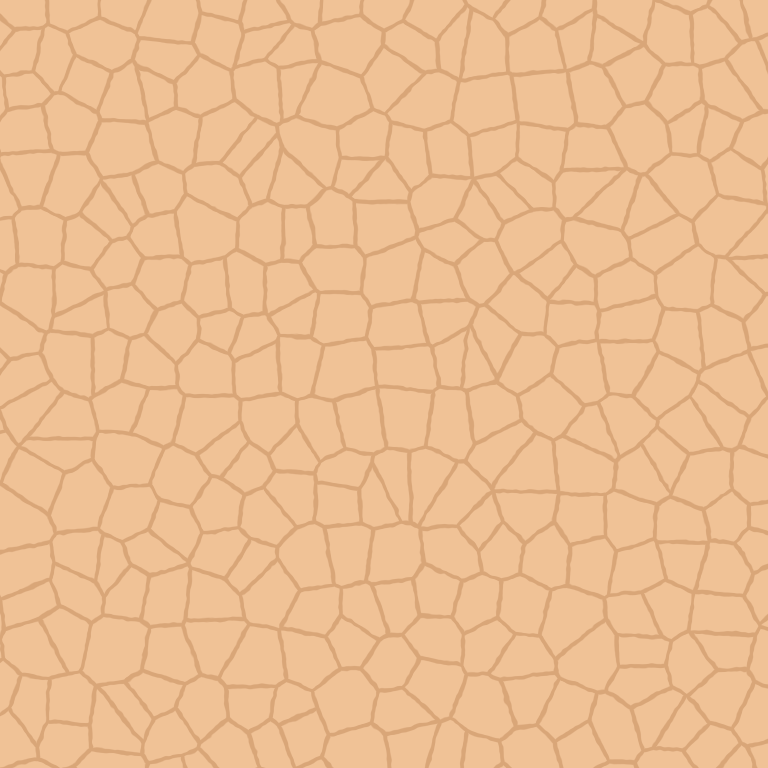
This pattern is drawn by a Shadertoy shader. Its source:

```glsl
// Cracked-clay mosaic: irregular Voronoi cells outlined by slightly ragged lines.

const vec3 CLAY = vec3(0.94, 0.76, 0.59);
const vec3 CRACK = vec3(0.85, 0.65, 0.47);
const float CELLS = 16.5;         // cells across the canvas
const float JITTER = 0.84;        // scatter of the cell centres
const float HALF_WIDTH = 0.043;   // half the crack width, in cells

// Sine-free hash: 2D point to two values in 0..1
vec2 hash22(vec2 p) {
    vec3 q = fract(p.xyx * vec3(0.1031, 0.1030, 0.0973));
    q += dot(q, q.yzx + 33.33);
    return fract((q.xx + q.yz) * q.zy);
}

// Smooth two-channel value noise in -1..1
vec2 noise2(vec2 p) {
    vec2 i = floor(p);
    vec2 f = fract(p);
    vec2 u = f * f * (3.0 - 2.0 * f);
    vec2 low = mix(hash22(i), hash22(i + vec2(1.0, 0.0)), u.x);
    vec2 high = mix(hash22(i + vec2(0.0, 1.0)), hash22(i + vec2(1.0)), u.x);
    return 2.0 * mix(low, high, u.y) - 1.0;
}

// Centre of the cell that belongs to a grid square
vec2 cellCentre(vec2 square, float jitter) {
    return square + 0.5 + jitter * (hash22(square + 57.0) - 0.5);
}

// Distance from p to the nearest Voronoi border
float borderDistance(vec2 p, float jitter) {
    vec2 base = floor(p);
    vec2 nearestSquare = base;
    vec2 toNearest = vec2(0.0);
    float best = 1e5;

    // Find the closest centre
    for (int y = -1; y <= 1; y++)
    for (int x = -1; x <= 1; x++) {
        vec2 square = base + vec2(x, y);
        vec2 d = cellCentre(square, jitter) - p;
        if (dot(d, d) < best) {
            best = dot(d, d);
            toNearest = d;
            nearestSquare = square;
        }
    }

    // Measure the bisectors to its neighbours
    float border = 1e5;
    for (int y = -2; y <= 2; y++)
    for (int x = -2; x <= 2; x++) {
        if (x == 0 && y == 0) continue;
        vec2 d = cellCentre(nearestSquare + vec2(x, y), jitter) - p;
        border = min(border, dot(0.5 * (toNearest + d), normalize(d - toNearest)));
    }
    return border;
}

// Small displacement that roughens straight edges
vec2 wobble(vec2 p) {
    return 0.018 * noise2(p * 5.0 + 11.0) + 0.012 * noise2(p * 11.0 + 83.0);
}

void mainImage(out vec4 fragColor, in vec2 fragCoord) {
    float scale = CELLS / iResolution.y;
    vec2 p = fragCoord * scale;

    float border = borderDistance(p + wobble(p), JITTER);
    float halfWidth = HALF_WIDTH + 0.005 * noise2(p * 7.0 + 31.0).x;

    // Blend over about one pixel
    float clay = smoothstep(-0.75 * scale, 0.75 * scale, border - halfWidth);
    fragColor = vec4(mix(CRACK, CLAY, clay), 1.0);
}
```
